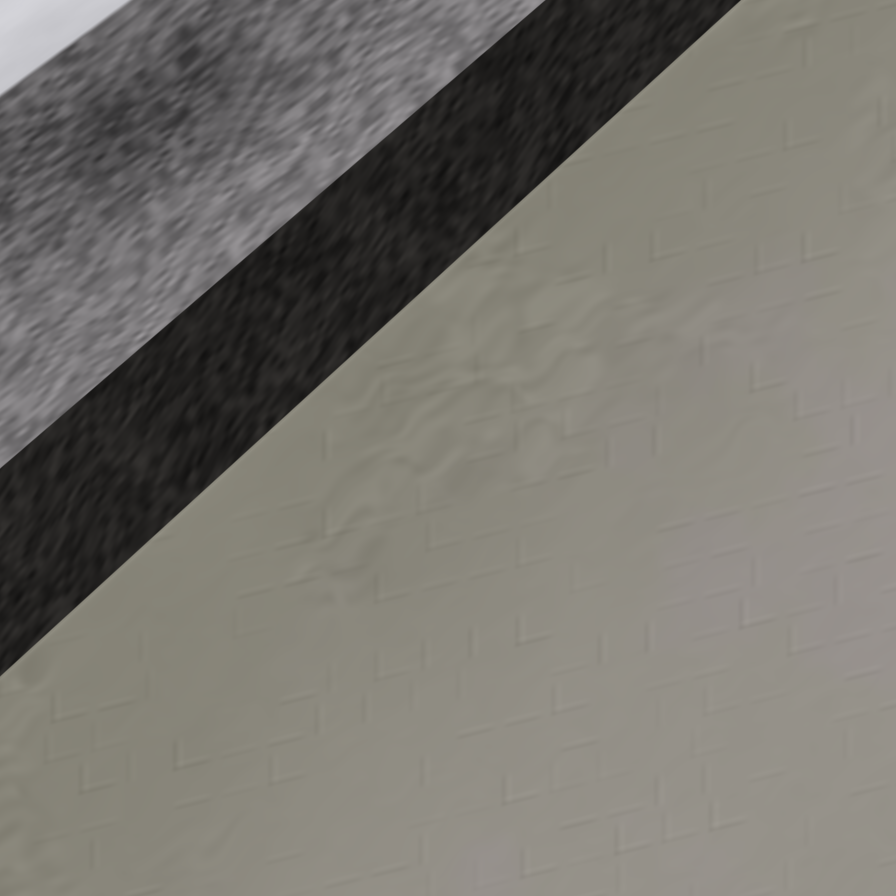
Write a Shadertoy shader that draws this texture.

```glsl
// Diagonal bands: a pale corner, a grainy grey strip and a dark strip above a
// smooth warm plane. Each edge is a sloped line; the grain is stretched value
// noise, and the plane carries faint skewed block marks and ripples.

#define PALE_EDGE  vec2(0.893, 0.732)  // height at x = 0, slope
#define GREY_EDGE  vec2(0.477, 0.859)
#define DARK_EDGE  vec2(0.245, 0.913)
#define GREY_GRAIN 0.26
#define DARK_GRAIN 0.13
#define GRAIN_FREQ vec2(65.0, 210.0)   // along and across the streaks
#define BLOCK_FREQ vec2(19.0, 23.0)
#define BLOCK_SKEW 0.25
#define MARK_DEPTH 0.022

float hash(vec2 p) {
    return fract(sin(dot(p, vec2(127.1, 311.7))) * 43758.5453);
}

float noise(vec2 p) {
    vec2 i = floor(p), f = fract(p);
    f = f * f * (3.0 - 2.0 * f);
    return mix(mix(hash(i), hash(i + vec2(1, 0)), f.x),
               mix(hash(i + vec2(0, 1)), hash(i + vec2(1, 1)), f.x), f.y);
}

float fbm(vec2 p) {
    float sum = 0.0, amp = 0.5;
    for (int i = 0; i < 4; i++) {
        sum += amp * noise(p);
        p = p * 2.03 + 17.3;
        amp *= 0.5;
    }
    return sum / 0.9375;
}

vec2 rotate(vec2 p, float a) {
    float c = cos(a), s = sin(a);
    return vec2(c * p.x + s * p.y, c * p.y - s * p.x);
}

// Signed distance above a sloped edge
float above(vec2 p, vec2 edge) {
    return (p.y - edge.x - edge.y * p.x) / sqrt(1.0 + edge.y * edge.y);
}

float cover(float d) {
    float w = 0.9 / iResolution.y;
    return smoothstep(-w, w, d);
}

// Streaked grain centred on zero, with a gently wandering direction
float grain(vec2 p, float angle) {
    float bend = 0.5 * (noise(p * 9.0) - 0.5);
    vec2 q = rotate(p, angle) + bend * 0.03;
    float fine = noise(q * GRAIN_FREQ);
    float coarse = noise(rotate(p, angle + 0.3) * GRAIN_FREQ * 0.6 + 31.0);
    return 0.65 * fine + 0.35 * coarse - 0.5;
}

// Broken outlines of skewed blocks, dark with a light lip
float blockMarks(vec2 p) {
    vec2 q = vec2(p.x, p.y - BLOCK_SKEW * p.x) * BLOCK_FREQ;
    q.x += 0.5 * hash(vec2(floor(q.y), 4.0));
    vec2 id = floor(q), f = fract(q);
    vec2 shown = step(vec2(0.58, 0.74), vec2(hash(id), hash(id + 53.0)));
    vec2 line = smoothstep(0.09, 0.0, abs(f.yx - 0.12))
              - 0.6 * smoothstep(0.09, 0.0, abs(f.yx - 0.26));
    vec2 ends = smoothstep(0.0, 0.2, f) * smoothstep(1.0, 0.7, f);
    return dot(line * ends, shown) * (0.3 + 0.7 * hash(id + 9.0));
}

vec3 plane(vec2 p, float depth) {
    float t = smoothstep(0.0, 0.62, depth + 0.14 * (p.x - 0.5));
    vec3 col = mix(vec3(0.525, 0.515, 0.468), vec3(0.582, 0.567, 0.535), t);
    float tint = smoothstep(0.5, 0.72, fbm(p * 6.0 + 3.0));
    col += tint * smoothstep(0.1, 0.35, depth) * vec3(0.006, 0.0, 0.016);
    col += 0.018 * (fbm(p * 5.0 + 8.0) - 0.5);

    // Ripples are strongest in scattered patches close to the dark strip
    float patches = smoothstep(0.5, 0.75, noise(p * 8.0 + 2.0))
                  * smoothstep(0.42, 0.08, depth);
    vec2 q = rotate(p, 0.6) * vec2(32.0, 85.0);
    float ripple = noise(q + 2.0 * noise(p * 25.0)) - 0.5;
    col += ripple * (0.008 + 0.05 * patches);
    return col - MARK_DEPTH * blockMarks(p);
}

vec3 greyStrip(vec2 p, float height) {
    vec2 s = rotate(p - vec2(0.15, 0.862), 0.5) / vec2(0.20, 0.085);
    float shade = exp(-dot(s, s)) * (0.75 + 0.5 * noise(p * 14.0));
    float tone = mix(0.49, 0.43, smoothstep(0.0, 0.27, height));
    tone -= 0.145 * shade;
    tone += 0.05 * (fbm(p * 12.0) - 0.5) + GREY_GRAIN * grain(p, 0.62);
    return tone * vec3(1.0, 0.98, 0.995);
}

vec3 darkStrip(vec2 p) {
    float tone = 0.132 + 0.05 * (fbm(p * 14.0 + 5.0) - 0.5);
    tone += DARK_GRAIN * grain(p + 7.0, 0.95);
    return max(tone, 0.03) * vec3(1.03, 0.99, 0.95);
}

void mainImage(out vec4 fragColor, in vec2 fragCoord) {
    vec2 p = fragCoord / iResolution.xy;
    float dDark = above(p, DARK_EDGE);
    float dGrey = above(p, GREY_EDGE);
    float dPale = above(p, PALE_EDGE);

    // Layers from the plane up to the pale corner
    vec3 col = plane(p, max(-dDark, 0.0));
    col += 0.035 * exp(-abs(dDark + 0.003) * 500.0);
    col = mix(col, darkStrip(p), cover(dDark));
    col = mix(col, greyStrip(p, max(dGrey, 0.0)), cover(dGrey));
    vec3 pale = vec3(0.77, 0.77, 0.79) + 0.06 * (fbm(rotate(p, 0.6) * vec2(12.0, 50.0)) - 0.5);
    pale += 0.05 * smoothstep(0.0, 0.07, dPale);
    col = mix(col, pale, smoothstep(-0.003, 0.003, dPale));

    fragColor = vec4(clamp(col, 0.0, 1.0), 1.0);
}
```
